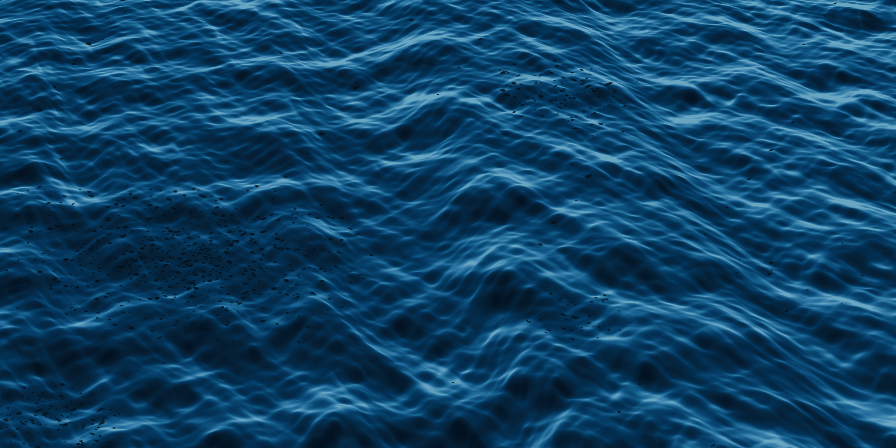
Reproduce this texture procedurally as a Shadertoy shader.

```glsl
// Dark blue rippled open water seen at a slant, with wispy bright crests and drifting flecks.

const float HORIZON = 2.4;         // height of the vanishing line, in canvas heights
const float GROUND_DEPTH = 1.5;    // stretch of the water plane away from the viewer
const float BEND = 0.12;           // how strongly crests are bent
const int   WAVES = 20;
const float BASE_FREQ = 31.0;
const float FREQ_STEP = 1.145;
const float AMP_STEP = 0.96;
const float RISE = 0.24;           // tilt of crests climbing to the right
const float FALL = -0.30;          // tilt of crests dropping to the right
const float SPREAD = 0.45;         // scatter of the tilts
const float DRAG = 0.15;           // how far ripples gather on larger waves
const float WAVE_CONTRAST = 0.86;
const int   WISPS = 5;
const float WISP_GAIN = 0.75;
const vec2  CALM_CENTRE = vec2(0.42, 0.42);
const vec2  CALM_SIZE = vec2(0.36, 0.15);
const vec3  FLECK = vec3(0.015, 0.06, 0.09);

// Water colours from trough to glint, and the tone at which each is reached
const vec3 SHADES[7] = vec3[7](
    vec3(0.01, 0.07, 0.13), vec3(0.02, 0.13, 0.22), vec3(0.01, 0.19, 0.33),
    vec3(0.03, 0.27, 0.44), vec3(0.09, 0.38, 0.56), vec3(0.22, 0.50, 0.67),
    vec3(0.41, 0.65, 0.76));
const float STOPS[7] = float[7](-2.6, -1.23, -0.29, 0.41, 0.99, 1.6, 2.33);

float hash(float n) { return fract(sin(n * 12.99) * 43758.5); }
float hash2(vec2 c) { return fract(sin(dot(c, vec2(127.1, 311.7))) * 43758.5); }

// Slow layered sines that bend the crests
vec2 bend(vec2 p) {
    float f = 4.0;
    for (int i = 0; i < 4; i++) {
        float s = float(i);
        p += BEND / f * sin(f * (p.yx + 0.4 * p) + vec2(1.7, 2.9) * s);
        f *= 1.8;
    }
    return p;
}

// Sharp-crested wave packets, scaled to zero mean and unit spread
float waves(vec2 p, float balance) {
    float freq = BASE_FREQ, amp = 1.0, sum = 0.0, power = 0.0;
    for (int i = 0; i < WAVES; i++) {
        float s = float(i) + 1.0;
        float side = i % 2 == 0 ? -1.0 : 1.0;
        float angle = (side < 0.0 ? RISE : FALL) + SPREAD * (hash(s) - 0.5);
        vec2 along = vec2(cos(angle), sin(angle));
        vec2 across = vec2(-along.y, along.x);
        float phase = dot(p, across) * freq + 6.28 * hash(s + 31.0);
        float packet = 1.0 + 0.7 * sin(dot(p, along) * freq * 0.19 + 6.28 * hash(s + 57.0)
                     + 1.5 * sin(dot(p, across) * freq * 0.23 + s));
        float crest = (exp(sin(phase) - 1.0) - 0.466) / 0.3025;
        sum += amp * packet * crest * (1.0 + 0.35 * side * balance);
        power += amp * amp * 1.245;
        p -= across * cos(phase) * packet * DRAG / freq;
        freq *= FREQ_STEP;
        amp *= AMP_STEP;
    }
    return sum / sqrt(power);
}

// Thin broken lines of light: crisp on one side, soft on the other
float wisps(vec2 p) {
    float sum = 0.0;
    for (int i = 0; i < WISPS; i++) {
        float s = float(i) + 1.0;
        float freq = 27.0 + 8.0 * s;
        float angle = mix(FALL, RISE, hash(s + 83.0)) * 1.3;
        vec2 along = vec2(cos(angle), sin(angle));
        vec2 across = vec2(-along.y, along.x);
        float u = dot(p, along) * freq, v = dot(p, across) * freq;
        float phase = v + 1.0 * sin(0.31 * u + s) + 0.25 * sin(1.1 * u + 2.0 * s);
        float sharpness = cos(phase) > 0.0 ? 6.0 : 25.0;
        float broken = smoothstep(0.2, 1.0, sin(0.23 * u + 2.3 * s + 1.8 * sin(0.37 * v + s)));
        sum += exp(sharpness * (sin(phase) - 1.0)) * broken;
    }
    return sum;
}

// Cellular specks, kept where their random draw falls below the density
float flecks(vec2 p, float density) {
    float cover = 0.0;
    for (int i = 0; i < 2; i++) {
        float s = float(i);
        vec2 q = p * vec2(52.0, 100.0) * (1.0 + 0.6 * s) + 7.3 * s;
        q += 0.3 * sin(q.yx * 1.9 + s);
        vec2 cell = floor(q);
        vec2 spot = 0.35 + 0.3 * vec2(hash2(cell), hash2(cell + 17.0));
        float radius = mix(0.12, 0.34, hash2(cell + 41.0));
        float d = length(fract(q) - spot) - radius;
        cover = max(cover, smoothstep(0.12, -0.12, d) * step(hash2(cell + 71.0), density));
    }
    return cover;
}

void mainImage(out vec4 fragColor, in vec2 fragCoord) {
    vec2 p = fragCoord / iResolution.y;
    float centred = p.x - 0.5 * iResolution.x / iResolution.y;

    // Water plane in perspective
    float depth = HORIZON / (HORIZON - p.y);
    vec2 ground = bend(vec2(centred * depth, GROUND_DEPTH * depth));

    // Calm dark slick and smaller weedy patches
    vec2 c = (p - CALM_CENTRE) / CALM_SIZE;
    float calm = exp(-dot(c, c));
    float drift = sin(4.3 * p.x + 3.0 * p.y + 0.6) + sin(13.0 * p.y - 2.7 * p.x + 1.0)
                + 0.6 * sin(9.0 * p.x + 11.0 * p.y);
    float weed = smoothstep(1.5, 2.5, drift);

    // Tone: sky light, waves and wisps
    float light = 0.05 + 0.9 * (p.y - 0.5) + 0.25 * centred - 0.5 * calm - 0.2 * weed;
    float tone = light + WAVE_CONTRAST * (1.0 - 0.35 * calm) * waves(ground, clamp(centred, -1.0, 1.0));
    tone += WISP_GAIN * (wisps(ground) * (1.0 - 0.6 * calm) - 0.16);

    vec3 color = SHADES[0];
    for (int i = 1; i < 7; i++)
        color = mix(color, SHADES[i], clamp((tone - STOPS[i - 1]) / (STOPS[i] - STOPS[i - 1]), 0.0, 1.0));

    color = mix(color, FLECK, 0.85 * flecks(p, 0.4 * calm * calm + 0.22 * weed));
    fragColor = vec4(color, 1.0);
}
```
